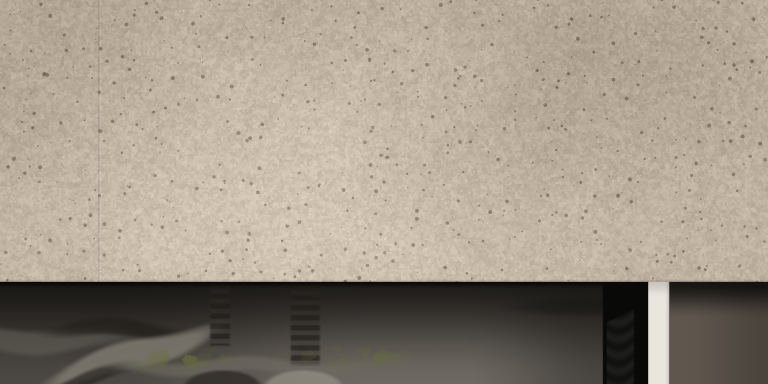
A Shadertoy shader for this texture:

```glsl
const float WALL_BOTTOM = 0.266;
const float SEAM_X = 0.258;
const float FRAME_LEFT = 1.570;
const float POST_LEFT = 1.688;
const float POST_RIGHT = 1.743;
const vec3 STONE_DARK = vec3(0.635, 0.582, 0.510);
const vec3 STONE_LIGHT = vec3(0.815, 0.765, 0.695);
const vec3 GLASS_DARK = vec3(0.075, 0.068, 0.060);
const vec3 GLASS_LIGHT = vec3(0.455, 0.435, 0.405);
const vec3 PANE = vec3(0.350, 0.318, 0.285);
const vec3 HAZE = vec3(0.520, 0.505, 0.465);
const vec3 FOLIAGE = vec3(0.400, 0.430, 0.230);
const vec3 POST = vec3(0.915, 0.900, 0.870);
const float GRAIN = 0.060;
const float PIT_DEPTH = 0.20;

vec2 hash2(vec2 p) {
    vec3 q = fract(p.xyx * vec3(0.1031, 0.1030, 0.0973));
    q += dot(q, q.yzx + 33.33);
    return fract((q.xx + q.yz) * q.zy);
}

// Cellular noise: distance to the nearest point, and that cell's random value
vec2 cells(vec2 p) {
    vec2 base = floor(p);
    vec2 nearest = vec2(9.0, 0.0);
    for (int j = -1; j <= 1; j++)
    for (int i = -1; i <= 1; i++) {
        vec2 cell = base + vec2(i, j);
        float d = length(cell + hash2(cell) - p);
        if (d < nearest.x) nearest = vec2(d, hash2(cell + 71.0).x);
    }
    return nearest;
}

// Layered, turned sines for cloudy staining
float stains(vec2 p) {
    float sum = 0.0, amp = 0.5;
    for (int i = 0; i < 6; i++) {
        p = mat2(0.8, 0.6, -0.6, 0.8) * p * 1.85 + 1.7;
        sum += amp * sin(p.x + 1.6 * sin(p.y)) * cos(p.y + 1.3 * sin(p.x * 0.8));
        amp *= 0.72;
    }
    return sum;
}

float blob(vec2 p, vec2 center, vec2 size) {
    vec2 d = (p - center) / size;
    return exp(-dot(d, d));
}

float box(vec2 p, vec2 lo, vec2 hi, float soft) {
    vec2 m = smoothstep(lo - soft, lo + soft, p) * (1.0 - smoothstep(hi - soft, hi + soft, p));
    return m.x * m.y;
}

float ellipse(vec2 p, vec2 center, vec2 size, float soft) {
    return 1.0 - smoothstep(1.0 - soft, 1.0 + soft, length((p - center) / size));
}

vec3 wall(vec2 p, float px) {
    // Broad light and shade
    float tone = 0.58 + 0.32 * blob(p, vec2(0.85, 0.50), vec2(0.65, 0.38));
    tone += 0.16 * blob(p, vec2(0.55, 0.32), vec2(0.80, 0.18));
    tone -= 0.30 * blob(p, vec2(1.58, 0.76), vec2(0.36, 0.30));
    tone -= 0.22 * blob(p, vec2(0.0, 0.80), vec2(0.28, 0.25));
    tone -= 0.10 * smoothstep(0.75, 1.0, p.y);
    tone += 0.13 * stains(p * 2.2);
    vec3 col = mix(STONE_DARK, STONE_LIGHT, tone);

    // Fine grain in two sizes
    float grain = cells(p * 150.0).y + 0.7 * cells(p * 70.0 + 9.0).y - 0.85;
    col += GRAIN * grain;

    // Scattered pits and pale chips
    vec2 pit = cells(p * 36.0 + 4.0);
    float radius = 0.05 + 0.5 * max(pit.y - 0.72, 0.0);
    float aa = 36.0 * px * 0.6;
    float spot = 1.0 - smoothstep(radius - aa, radius + aa, pit.x);
    col -= PIT_DEPTH * spot * step(0.72, pit.y);
    col += 0.09 * spot * (1.0 - step(0.14, pit.y));

    // Panel joint with a lit right lip
    col *= 1.0 - 0.13 * box(p, vec2(SEAM_X - 0.002, -1.0), vec2(SEAM_X + 0.001, 2.0), px * 0.6);
    col += 0.035 * box(p, vec2(SEAM_X + 0.001, -1.0), vec2(SEAM_X + 0.004, 2.0), px * 0.6);
    return col * (1.0 - 0.12 * (1.0 - smoothstep(0.0, 0.008, p.y - WALL_BOTTOM)));
}

vec3 glass(vec2 p) {
    float depth = (WALL_BOTTOM - p.y) / WALL_BOTTOM;
    float glow = 0.08 + 0.85 * smoothstep(-0.1, 1.0, depth);
    glow *= 0.62 + 0.38 * smoothstep(0.25, 1.0, p.x);
    glow *= 1.0 - 0.40 * smoothstep(1.20, 1.57, p.x);
    vec3 col = mix(GLASS_DARK, GLASS_LIGHT, glow);

    // Sweeping pale and dark reflections
    vec2 q = p + vec2(0.0, 0.010 * sin(p.x * 17.0));
    col = mix(col, HAZE * 0.72, 0.65 * ellipse(q, vec2(0.08, 0.115), vec2(0.25, 0.030), 0.35));
    col = mix(col, GLASS_DARK * 1.8, 0.75 * ellipse(q, vec2(0.30, 0.142), vec2(0.16, 0.022), 0.4));
    vec2 slope = q - vec2(0.0, 0.32 * (q.x - 0.35));
    col = mix(col, HAZE, 0.75 * ellipse(slope, vec2(0.34, 0.075), vec2(0.22, 0.036), 0.25));
    col = mix(col, GLASS_DARK * 2.0, 0.7 * ellipse(slope, vec2(0.20, 0.045), vec2(0.14, 0.020), 0.4));
    col = mix(col, HAZE * 0.85, 0.6 * ellipse(q, vec2(0.60, 0.045), vec2(0.33, 0.018), 0.5));

    // Banded towers and low arches
    for (int i = 0; i < 2; i++) {
        float k = float(i);
        float x = 0.573 + 0.222 * k;
        float tower = box(p, vec2(x - 0.026 - 0.012 * k, 0.10 - 0.05 * k), vec2(x + 0.026 + 0.012 * k, 0.27), 0.005);
        float band = smoothstep(-0.4, 0.6, sin(p.y * 240.0 + k));
        col = mix(col, mix(GLASS_DARK * 1.7, HAZE * 0.62, band * depth), 0.72 * tower);
        float arch = ellipse(p, vec2(0.58 + 0.21 * k, -0.01), vec2(0.10, 0.045), 0.12);
        col = mix(col, mix(GLASS_DARK * 2.3, HAZE * 1.1, k), 0.75 * arch);
    }

    // Patchy foliage strip
    float leaves = smoothstep(0.40, 0.85, cells(p * vec2(28.0, 36.0)).y);
    float strip = blob(p, vec2(0.48, 0.065), vec2(0.10, 0.023)) + blob(p, vec2(0.92, 0.070), vec2(0.12, 0.020));
    col = mix(col, FOLIAGE, 0.75 * leaves * min(strip, 1.0));
    col *= 1.0 - 0.18 * ellipse(p, vec2(1.50, 0.20), vec2(0.15, 0.020), 0.5);
    return col * (0.35 + 0.65 * smoothstep(0.0, 0.07, depth));
}

void mainImage(out vec4 fragColor, in vec2 fragCoord) {
    float px = 1.0 / iResolution.y;
    vec2 p = fragCoord * px;
    float drop = WALL_BOTTOM - p.y;
    vec3 col = glass(p);

    // Dark frame with a dim view through it
    vec3 frame = vec3(0.035, 0.034, 0.032);
    float view = box(p, vec2(1.580, -0.1), vec2(1.651, 0.16 + 0.5 * (p.x - 1.58)), 0.003);
    frame += view * (0.055 + 0.025 * sin(p.y * 150.0 + 3.0 * sin(p.x * 40.0)));
    col = mix(col, frame, smoothstep(FRAME_LEFT - px, FRAME_LEFT + px, p.x));

    // Right pane, then the pale post
    vec3 pane = PANE * (0.25 + 0.75 * smoothstep(0.0, 0.10, drop));
    pane *= 1.06 - 0.22 * smoothstep(1.78, 2.0, p.x);
    col = mix(col, pane, smoothstep(POST_RIGHT - px, POST_RIGHT + px, p.x));
    vec3 post = POST * (0.86 + 0.14 * smoothstep(0.0, 0.04, drop));
    post *= 1.0 - 0.12 * smoothstep(POST_RIGHT - 0.012, POST_RIGHT, p.x);
    col = mix(col, post, box(p, vec2(POST_LEFT, -1.0), vec2(POST_RIGHT, 1.0), px * 0.7));

    col = mix(col, wall(p, px), smoothstep(-px * 0.7, px * 0.7, -drop));
    fragColor = vec4(clamp(col, 0.0, 1.0), 1.0);
}
```
